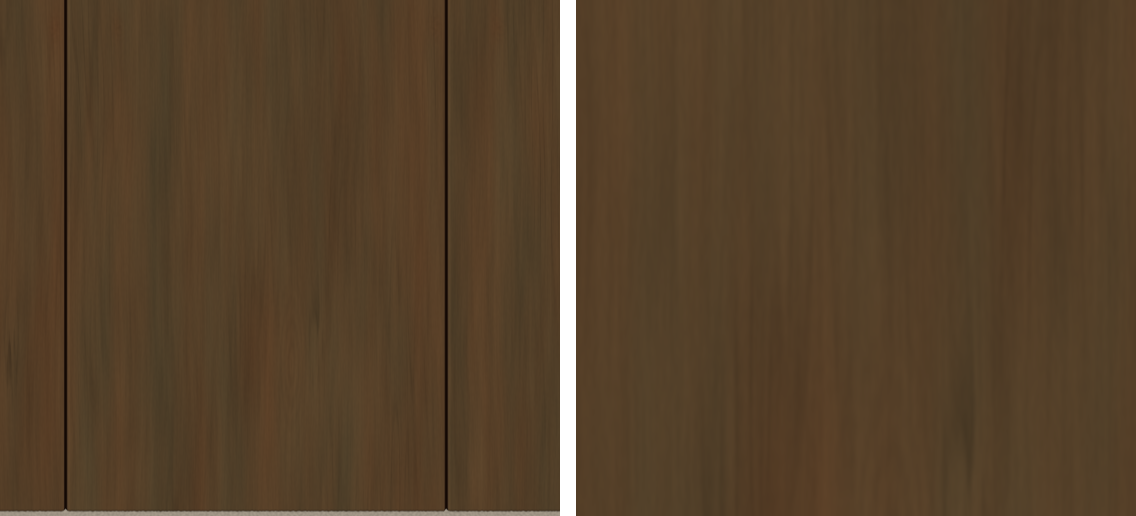
Left: the whole. Right: its middle third, enlarged.
Reproduce this texture procedurally as a WebGL 2 fragment shader.

```glsl
#version 300 es
// Dark walnut wall panels with thin black vertical seams above a pale stone ledge.
precision highp float;

uniform vec2 u_resolution;
out vec4 outColor;

const float PANEL_WIDTH = 0.6797;
const float FIRST_SEAM = 0.1172;
const float SEAM_HALF_WIDTH = 0.0020;
const float LEDGE_HEIGHT = 0.0090;

const vec3 WALNUT = vec3(0.326, 0.246, 0.156);
const vec3 RED_TINT = vec3(0.026, -0.006, -0.010);
const vec3 SEAM_COLOR = vec3(0.07, 0.03, 0.01);
const vec3 SEAM_EDGE = vec3(0.20, 0.13, 0.09);
const vec3 LEDGE_COLOR = vec3(0.62, 0.58, 0.52);

float hash(vec2 p) {
    vec3 q = fract(vec3(p.xyx) * 0.1031);
    q += dot(q, q.yzx + 33.33);
    return fract((q.x + q.y) * q.z);
}

vec2 gradient(vec2 cell) {
    float angle = 6.2832 * hash(cell);
    return vec2(cos(angle), sin(angle));
}

float gradientNoise(vec2 p) {
    vec2 i = floor(p), f = fract(p);
    vec2 w = f * f * f * (f * (f * 6.0 - 15.0) + 10.0);
    vec2 e = vec2(0.0, 1.0);
    float low = mix(dot(gradient(i), f), dot(gradient(i + e.yx), f - e.yx), w.x);
    float high = mix(dot(gradient(i + e), f - e), dot(gradient(i + e.yy), f - e.yy), w.x);
    return mix(low, high, w.y);
}

// Soft elliptical spot: one at the centre, fading to zero.
float spot(vec2 p, vec2 center, vec2 radius) {
    vec2 d = (p - center) / radius;
    return exp(-dot(d, d));
}

// Stretched noise octaves, from broad bands to fine fibres.
float grain(vec2 p) {
    float sum = 0.0, amplitude = 0.034;
    vec2 scale = vec2(14.0, 1.3);
    for (int i = 0; i < 5; i++) {
        sum += amplitude * gradientNoise(p * scale + float(i) * 19.7);
        scale *= vec2(2.1, 1.75);
        amplitude *= 0.86;
    }
    return sum;
}

// Narrow dark pores where stretched noise crosses zero.
float pores(vec2 p) {
    float line = abs(gradientNoise(p * vec2(62.0, 2.4)));
    float patches = smoothstep(-0.1, 0.4, gradientNoise(p * vec2(9.0, 2.5) + 41.0));
    return (1.0 - smoothstep(0.0, 0.13, line)) * patches;
}

// Nested pointed arches fading away from their centre.
float arches(vec2 p, vec2 center) {
    vec2 d = (p - center) * vec2(1.0, 0.16);
    float rings = sin(length(d) * 950.0 + 3.0 * gradientNoise(p * vec2(30.0, 5.0)));
    return rings * spot(p, center, vec2(0.028, 0.14));
}

// A cluster of dark slits along the grain.
float cracks(vec2 p, vec2 center) {
    float slit = smoothstep(-0.05, 0.35, gradientNoise(p * vec2(150.0, 9.0)));
    return slit * spot(p, center, vec2(0.013, 0.085));
}

vec3 wood(vec2 local, float panel) {
    vec2 p = local + vec2(panel * 7.31 + 23.0, 5.0);
    p.x += 0.010 * gradientNoise(p * vec2(7.0, 2.2));
    float knots = 0.0;
    for (int i = 0; i < 2; i++) {
        vec2 center = vec2(0.092 + 0.568 * float(i), 0.872);
        knots += spot(local, center, vec2(0.012, 0.026));
    }
    float tone = grain(p) - 0.026 * pores(p);
    tone += 0.010 * arches(local, vec2(0.404, 0.27));
    tone -= 0.085 * cracks(local, vec2(0.449 - 0.133 * panel, 0.31));
    tone -= 0.025 * knots * (0.6 + gradientNoise(local * 160.0));
    tone += 0.012 * gradientNoise(p * vec2(330.0, 90.0));
    float redness = gradientNoise(p * vec2(15.0, 1.8) + 71.0)
                  + 0.5 * gradientNoise(p * vec2(48.0, 5.0) + 13.0);
    redness += 0.5 * knots + 0.35 * smoothstep(0.50, 0.60, local.x);
    return WALNUT * (1.0 + 2.4 * tone) + RED_TINT * redness;
}

void main() {
    vec2 p = gl_FragCoord.xy / u_resolution.x;
    float pixel = 1.0 / u_resolution.x;
    float across = p.x - FIRST_SEAM;
    float panel = floor(across / PANEL_WIDTH);
    vec2 local = vec2(across - panel * PANEL_WIDTH, p.y);
    vec3 color = wood(local, panel);

    // Seam groove with a brown shoulder and a faint lit edge on its right.
    float seam = min(local.x, PANEL_WIDTH - local.x);
    color *= 1.0 + 0.10 * spot(local, vec2(0.006, p.y), vec2(0.002, 1.0));
    color = mix(SEAM_EDGE, color, smoothstep(0.0015, 0.0042, seam));
    float groove = 1.0 - smoothstep(-pixel, pixel, seam - SEAM_HALF_WIDTH);
    color = mix(color, SEAM_COLOR, groove);

    // Ledge with a rough upper rim that rises a little into each seam.
    float rim = LEDGE_HEIGHT + 0.0012 * gradientNoise(vec2(p.x * 190.0, 3.0));
    rim += 0.004 * exp(-pow(seam / 0.003, 2.0));
    float speckle = gradientNoise(p * 210.0);
    vec3 ledge = LEDGE_COLOR * (1.0 + 0.10 * speckle);
    ledge *= 1.0 - 0.25 * smoothstep(rim - 0.003, rim, p.y);
    color *= 1.0 - 0.22 * (1.0 - smoothstep(rim, rim + 0.004, p.y));
    color = mix(ledge, color, smoothstep(-pixel, pixel, p.y - rim));

    outColor = vec4(color, 1.0);
}
```
